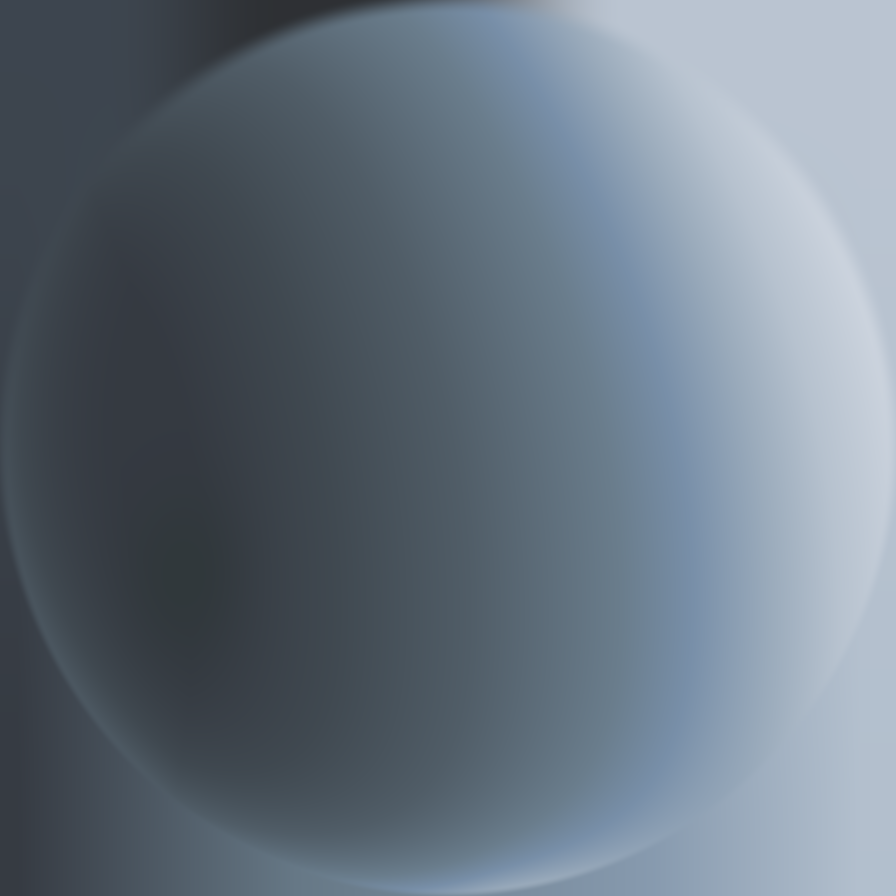
Write a three.js fragment shader that draws this background.

```glsl
// A large soft sphere in slate blue, shaded from dark left to pale right.
varying vec2 vUv;

// Sphere shape
const vec2 CENTER = vec2(0.5, 0.5);
const float RADIUS = 0.498;
const float EDGE_SOFTNESS = 0.007;

// Blue terminator: a parabola x(y)
const vec2 RIDGE_PEAK = vec2(0.775, 0.31);
const float RIDGE_BEND = 0.5;

// Darkest spot and the light that wraps round the rim
const vec2 CORE_CENTER = vec2(0.205, 0.36);
const vec2 CORE_SIZE = vec2(0.062, 0.095);
const vec2 RIM_DIRECTION = vec2(-0.507, -0.862);
const float RIM_SHIFT = 0.30;
const float RIM_POWER = 8.0;
const float SHADOW_LIMIT = -0.56;

// Sphere colours
const vec3 CORE = vec3(0.185, 0.217, 0.227);
const vec3 SHADOW = vec3(0.207, 0.226, 0.256);
const vec3 CHARCOAL = vec3(0.250, 0.285, 0.315);
const vec3 SLATE = vec3(0.315, 0.365, 0.405);
const vec3 STEEL = vec3(0.415, 0.490, 0.550);
const vec3 BLUE = vec3(0.470, 0.560, 0.660);
const vec3 MIST = vec3(0.605, 0.670, 0.735);
const vec3 SILVER = vec3(0.715, 0.760, 0.810);
const vec3 PEARL = vec3(0.800, 0.830, 0.870);

// Backdrop colours
const vec3 NIGHT = vec3(0.180, 0.190, 0.205);
const vec3 DUSK = vec3(0.240, 0.272, 0.308);
const vec3 HAZE = vec3(0.730, 0.770, 0.820);
const vec3 GROUND_DARK = vec3(0.210, 0.230, 0.260);
const vec3 GROUND_MID = vec3(0.400, 0.470, 0.525);
const vec3 GROUND_LIGHT = vec3(0.530, 0.605, 0.685);
const vec3 GROUND_PALE = vec3(0.700, 0.750, 0.805);

// Linear blend towards the next colour between two stops
vec3 blendStop(vec3 color, vec3 next, float from, float to, float x) {
  return mix(color, next, clamp((x - from) / (to - from), 0.0, 1.0));
}

vec3 sphereRamp(float tone) {
  vec3 c = blendStop(SHADOW, CHARCOAL, -0.54, -0.40, tone);
  c = blendStop(c, SLATE, -0.40, -0.25, tone);
  c = blendStop(c, STEEL, -0.25, -0.08, tone);
  c = blendStop(c, BLUE, -0.08, 0.0, tone);
  c = blendStop(c, MIST, 0.0, 0.085, tone);
  c = blendStop(c, SILVER, 0.085, 0.16, tone);
  return blendStop(c, PEARL, 0.16, 0.25, tone);
}

vec3 sphereColor(vec2 p) {
  vec2 offset = p - CENTER;
  float r = length(offset) / RADIUS;
  vec2 direction = offset / max(length(offset), 0.001);

  // Tone is the signed distance from the terminator
  float dy = p.y - RIDGE_PEAK.y;
  float tone = p.x - RIDGE_PEAK.x + RIDGE_BEND * dy * dy;
  tone = max(tone, SHADOW_LIMIT);

  // Light wrapping round the shaded rim
  float facing = 0.5 + 0.5 * dot(direction, RIM_DIRECTION);
  float shade = 1.0 - smoothstep(-0.2, 0.1, tone);
  tone += RIM_SHIFT * facing * shade * pow(min(r, 1.0), RIM_POWER);

  vec2 q = (p - CORE_CENTER) / CORE_SIZE;
  return mix(sphereRamp(tone), CORE, 0.9 * exp(-dot(q, q)));
}

vec3 backdropColor(vec2 p) {
  // Upper band: dark pocket, then a quick rise into haze
  vec3 top = mix(DUSK, NIGHT, smoothstep(0.12, 0.31, p.x));
  top = mix(top, HAZE, smoothstep(0.42, 0.70, p.x));

  // Lower band: steady rise from left to right
  vec3 ground = blendStop(GROUND_DARK, GROUND_MID, 0.02, 0.33, p.x);
  ground = blendStop(ground, GROUND_LIGHT, 0.33, 0.73, p.x);
  ground = blendStop(ground, GROUND_PALE, 0.73, 0.96, p.x);
  return mix(ground, top, smoothstep(0.05, 0.95, p.y));
}

void main() {
  float edge = length(vUv - CENTER) - RADIUS;
  // The outline is crisp below and blurred above
  float softness = EDGE_SOFTNESS * mix(0.7, 2.0, smoothstep(0.2, 0.8, vUv.y));
  float inside = 1.0 - smoothstep(-softness, softness, edge);
  vec3 color = mix(backdropColor(vUv), sphereColor(vUv), inside);
  gl_FragColor = vec4(color, 1.0);
}
```
